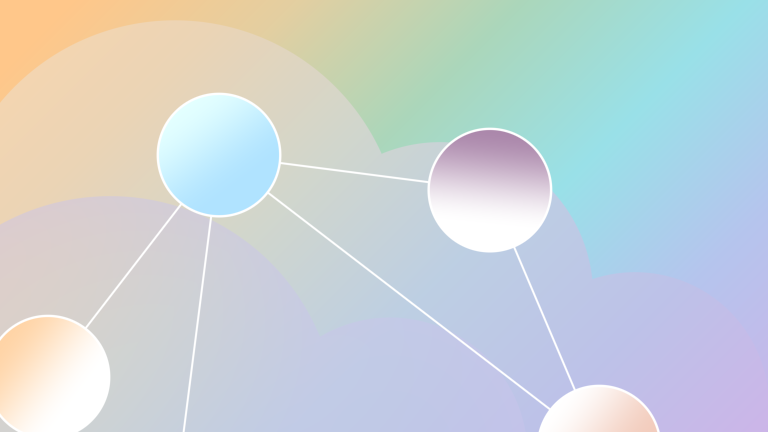
A Shadertoy shader for this background:

```glsl
// Pastel network: a diagonal colour ramp under soft overlapping clouds made of
// circle unions, with outlined gradient discs joined by thin white lines.
// All lengths are in canvas heights, with the origin at the lower left.

#define NODE_RADIUS 0.1445
#define OUTLINE_WIDTH 0.0055
#define LINE_WIDTH 0.0046
#define RIM_TINT 0.38
#define RIM_FALLOFF 4.5
#define LAVENDER vec3(0.79, 0.77, 0.92)

const vec3 SKY[6] = vec3[6](
    vec3(1.00, 0.78, 0.54), vec3(0.89, 0.81, 0.63), vec3(0.67, 0.84, 0.73),
    vec3(0.60, 0.88, 0.91), vec3(0.71, 0.77, 0.93), vec3(0.79, 0.71, 0.91));

const vec3 CLOUD[6] = vec3[6](
    vec3(0.98, 0.84, 0.68), vec3(0.92, 0.83, 0.71), vec3(0.82, 0.84, 0.80),
    vec3(0.74, 0.81, 0.89), vec3(0.74, 0.76, 0.91), vec3(0.80, 0.71, 0.91));

// Cloud puffs: centre and radius; the first three form the back layer
const vec3 PUFF[5] = vec3[5](
    vec3(0.405, 0.428, 0.525), vec3(1.019, 0.317, 0.354),
    vec3(1.470, 0.060, 0.310), vec3(0.255, 0.021, 0.525),
    vec3(0.903, -0.053, 0.318));

// Disc centres, fill colours and fill directions
const vec2 NODE[5] = vec2[5](
    vec2(0.507, 0.641), vec2(1.134, 0.560), vec2(1.387, -0.035),
    vec2(0.111, 0.127), vec2(0.405, -0.157));
const vec3 FILL_START[4] = vec3[4](
    vec3(0.89, 1.00, 1.00), vec3(0.67, 0.53, 0.67),
    vec3(1.00, 1.00, 1.00), vec3(1.00, 0.83, 0.65));
const vec3 FILL_END[4] = vec3[4](
    vec3(0.69, 0.89, 1.00), vec3(1.0), vec3(0.95, 0.80, 0.74), vec3(1.0));
const vec2 FILL_DIR[4] = vec2[4](
    vec2(0.6, -0.8), vec2(-0.1, -1.0), vec2(0.8, -0.6), vec2(0.8, -0.6));

// Pairs of joined discs
const ivec2 LINK[5] = ivec2[5](
    ivec2(0, 1), ivec2(0, 2), ivec2(0, 3), ivec2(0, 4), ivec2(1, 2));

vec3 ramp(vec3 stops[6], float t) {
    float s = clamp(t, 0.0, 0.999) * 5.0;
    int i = int(s);
    return mix(stops[i], stops[i + 1], fract(s));
}

float cloudDistance(vec2 p, int first, int last) {
    float d = 1e3;
    for (int i = first; i < last; i++)
        d = min(d, length(p - PUFF[i].xy) - PUFF[i].z);
    return d;
}

float segmentDistance(vec2 p, vec2 a, vec2 b) {
    vec2 ab = b - a;
    float h = clamp(dot(p - a, ab) / dot(ab, ab), 0.0, 1.0);
    return length(p - a - ab * h);
}

float coverage(float d, float pixel) {
    return smoothstep(0.75 * pixel, -0.75 * pixel, d);
}

void mainImage(out vec4 fragColor, in vec2 fragCoord) {
    vec2 p = fragCoord / iResolution.y;
    float pixel = 1.0 / iResolution.y;

    // Diagonal sky, from the upper left to the lower right
    float diagonal = 0.36 * (p.x + 1.0 - p.y);
    vec3 color = ramp(SKY, (diagonal - 0.06) / 0.94);

    // Back cloud, then the front cloud with a tint that fades inward
    vec3 cloudColor = ramp(CLOUD, diagonal);
    color = mix(color, cloudColor, coverage(cloudDistance(p, 0, 3), pixel));
    float front = cloudDistance(p, 3, 5);
    float tint = 0.12 + RIM_TINT * exp(RIM_FALLOFF * min(front, 0.0));
    vec3 frontColor = mix(cloudColor, LAVENDER, tint);
    color = mix(color, frontColor, coverage(front, pixel));

    // Connecting lines
    for (int i = 0; i < 5; i++) {
        float d = segmentDistance(p, NODE[LINK[i].x], NODE[LINK[i].y]);
        color = mix(color, vec3(1.0), coverage(d - 0.5 * LINE_WIDTH, pixel));
    }

    // Outlined discs
    for (int i = 0; i < 4; i++) {
        vec2 local = p - NODE[i];
        float d = length(local) - NODE_RADIUS;
        float along = dot(local, FILL_DIR[i]) / NODE_RADIUS;
        vec3 fill = mix(FILL_START[i], FILL_END[i], smoothstep(-1.0, 0.6, along));
        fill = mix(vec3(1.0), fill, coverage(d + OUTLINE_WIDTH, pixel));
        color = mix(color, fill, coverage(d, pixel));
    }

    fragColor = vec4(color, 1.0);
}
```
